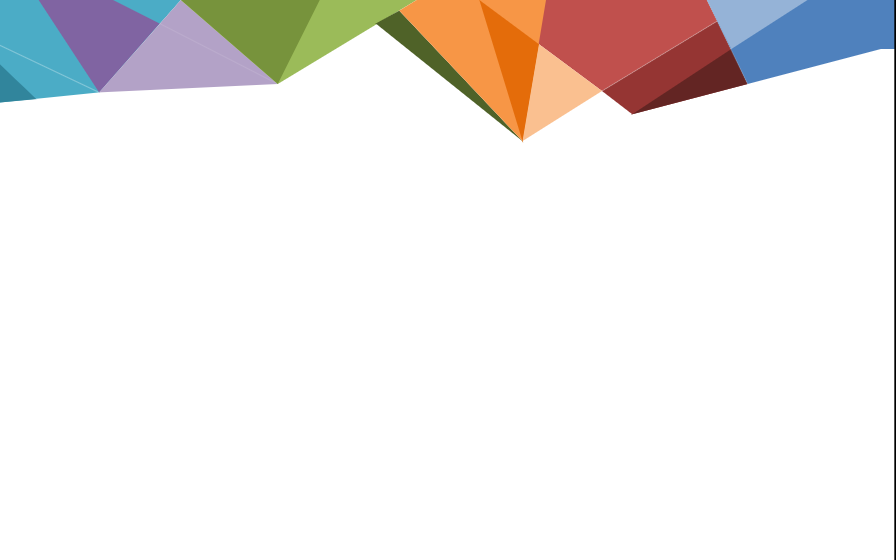
This background is drawn by a Shadertoy shader. Its source:

```glsl
// Draws a hanging border of coloured, folded paper facets on a white page.

const vec2 PAGE = vec2(160.0, 100.0); // page units, y measured down from the top

const vec3 WHITE       = vec3(1.0);
const vec3 TEAL        = vec3(0.294, 0.675, 0.776);
const vec3 DARK_TEAL   = vec3(0.192, 0.522, 0.612);
const vec3 PURPLE      = vec3(0.502, 0.392, 0.635);
const vec3 LILAC       = vec3(0.702, 0.635, 0.780);
const vec3 GREEN       = vec3(0.467, 0.576, 0.235);
const vec3 LIGHT_GREEN = vec3(0.608, 0.733, 0.349);
const vec3 DEEP_GREEN  = vec3(0.310, 0.384, 0.157);
const vec3 ORANGE      = vec3(0.969, 0.588, 0.275);
const vec3 DARK_ORANGE = vec3(0.894, 0.424, 0.039);
const vec3 PEACH       = vec3(0.980, 0.753, 0.565);
const vec3 RED         = vec3(0.753, 0.314, 0.302);
const vec3 DARK_RED    = vec3(0.584, 0.208, 0.200);
const vec3 MAROON      = vec3(0.388, 0.145, 0.137);
const vec3 BLUE        = vec3(0.310, 0.506, 0.741);
const vec3 PALE_BLUE   = vec3(0.584, 0.702, 0.843);

// Signed distance to the line a-b, negative on its inner side
float edge(vec2 p, vec2 a, vec2 b) {
    vec2 e = normalize(b - a), q = p - a;
    return e.y * q.x - e.x * q.y;
}

// Convex shapes with corners listed clockwise
float triangle(vec2 p, vec2 a, vec2 b, vec2 c) {
    return max(edge(p, a, b), max(edge(p, b, c), edge(p, c, a)));
}

float quad(vec2 p, vec2 a, vec2 b, vec2 c, vec2 d) {
    return max(max(edge(p, a, b), edge(p, b, c)), max(edge(p, c, d), edge(p, d, a)));
}

float segment(vec2 p, vec2 a, vec2 b) {
    vec2 q = p - a, e = b - a;
    return length(q - e * clamp(dot(q, e) / dot(e, e), 0.0, 1.0));
}

// Antialiased fill; blur is the width of one screen pixel
void fill(inout vec3 color, vec3 ink, float dist, float blur) {
    color = mix(color, ink, clamp(0.5 - dist / blur, 0.0, 1.0));
}

// Faint pale crease between two points
void crease(inout vec3 color, vec2 p, vec2 a, vec2 b, float strength, float blur) {
    float cover = clamp(0.5 - (segment(p, a, b) - 0.1) / blur, 0.0, 1.0);
    color = mix(color, WHITE, strength * cover);
}

void mainImage(out vec4 fragColor, in vec2 fragCoord) {
    vec2 uv = fragCoord / iResolution.xy;
    vec2 p = vec2(uv.x, 1.0 - uv.y) * PAGE;
    float blur = PAGE.y / iResolution.y;
    vec3 color = WHITE;

    // Corners shared by neighbouring facets
    vec2 purpleTip = vec2(17.7, 16.5), purpleFold = vec2(28.5, 4.2);
    vec2 lilacTop = vec2(32.3, 0.0), greenTip = vec2(49.6, 15.0);
    vec2 greenTop = vec2(57.1, 0.0), greenEnd = vec2(74.4, 0.0);
    vec2 orangeLeft = vec2(71.3, 1.9), orangeTip = vec2(93.3, 25.2);
    vec2 orangeTop = vec2(85.6, 0.0), orangeEnd = vec2(97.5, 0.0);
    vec2 orangeFold = vec2(96.25, 7.9), redLeft = vec2(107.5, 16.25);
    vec2 redTip = vec2(112.9, 20.4), redRight = vec2(128.1, 3.75);
    vec2 redEnd = vec2(126.25, 0.0), blueFold = vec2(130.6, 8.75);
    vec2 blueTip = vec2(133.5, 15.0), blueStep = vec2(157.3, 8.75);

    // Teal and purple
    fill(color, TEAL, quad(p, vec2(0.0), lilacTop, purpleTip, vec2(0.0, 18.3)), blur);
    fill(color, DARK_TEAL, triangle(p, vec2(0.0, 11.5), vec2(6.5, 17.7), vec2(0.0, 18.3)), blur);
    crease(color, p, vec2(0.0, 8.1), purpleTip, 0.3, blur);
    fill(color, PURPLE, quad(p, vec2(6.9, 0.0), vec2(20.2, 0.0), purpleFold, purpleTip), blur);
    fill(color, LILAC, triangle(p, lilacTop, greenTip, purpleTip), blur);
    crease(color, p, purpleFold, greenTip, 0.1, blur);

    // Green
    fill(color, LIGHT_GREEN, triangle(p, lilacTop, greenEnd, greenTip), blur);
    fill(color, GREEN, triangle(p, lilacTop, greenTop, greenTip), blur);
    fill(color, DEEP_GREEN, triangle(p, orangeLeft, orangeTip, vec2(67.1, 4.2)), blur);

    // Red, beneath the orange facets
    fill(color, RED, quad(p, orangeTop, redEnd, redRight, redLeft), blur);
    fill(color, DARK_RED, quad(p, redRight, blueTip, redTip, redLeft), blur);
    fill(color, MAROON, triangle(p, blueFold, blueTip, redTip), blur);
    crease(color, p, redLeft, redRight, 0.2, blur);

    // Orange
    fill(color, PEACH, triangle(p, orangeFold, redLeft, orangeTip), blur);
    fill(color, ORANGE, quad(p, orangeLeft, greenEnd, orangeEnd, orangeTip), blur);
    fill(color, DARK_ORANGE, triangle(p, orangeTop, orangeFold, orangeTip), blur);

    // Blue
    fill(color, BLUE, quad(p, redEnd, vec2(161.0, 0.0), blueStep, blueTip), blur);
    fill(color, BLUE, max(154.0 - p.x, p.y - blueStep.y), blur);
    fill(color, PALE_BLUE, triangle(p, redEnd, vec2(144.2, 0.0), blueFold), blur);
    crease(color, p, redEnd, blueTip, 0.15, blur);

    // Thin black rule down the right side
    fill(color, vec3(0.0), 159.7 - p.x, blur);

    fragColor = vec4(color, 1.0);
}
```
